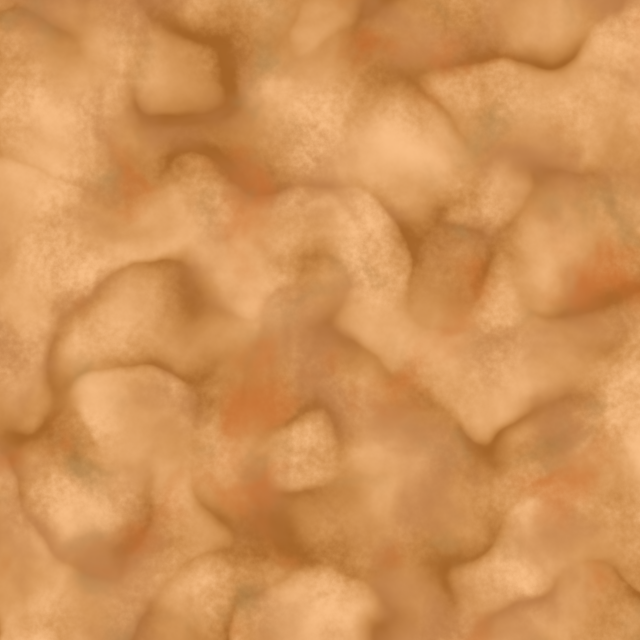
A three.js fragment shader for this texture:

```glsl
varying vec2 vUv;

// Palette
const vec3 UMBER = vec3(0.645, 0.395, 0.160);
const vec3 OCHRE = vec3(0.800, 0.555, 0.310);
const vec3 CREAM = vec3(0.975, 0.750, 0.530);
const vec3 RUST = vec3(0.790, 0.420, 0.180);
const vec3 ROSE = vec3(0.745, 0.500, 0.315);
const vec3 SAGE = vec3(0.670, 0.530, 0.330);

// Shapes
const float CELL_SCALE = 5.0;
const float CELL_DETAIL = 0.36;
const float WARP_SCALE = 7.0;
const float WARP_AMOUNT = 0.04;
const float RIPPLE_SCALE = 30.0;
const float RIPPLE_AMOUNT = 0.005;
const float SHARP_SIDE = 0.075;
const float SOFT_SIDE = 0.22;
const float VEIN_ROUNDING = 0.03;
const float VEIN_DEPTH = 0.70;

// Surface
const float PLATEAU_TONE = 0.75;
const float CLOUD_SCALE = 4.8;
const float CLOUD_AMOUNT = 0.72;
const float MOTTLE_SCALE = 20.0;
const float MOTTLE_AMOUNT = 0.27;
const float GRAIN_SCALE = 85.0;
const float GRAIN_AMOUNT = 0.22;
const float TINT_SCALE = 6.0;

float hash(vec2 p) {
  return fract(sin(dot(p, vec2(127.1, 311.7))) * 43758.5453);
}

vec2 gradient(vec2 cell) {
  float angle = 6.28318 * hash(cell);
  return vec2(cos(angle), sin(angle));
}

// Gradient noise, about -0.7 to 0.7
float noise(vec2 p) {
  vec2 i = floor(p);
  vec2 f = p - i;
  vec2 u = f * f * f * (f * (f * 6.0 - 15.0) + 10.0);
  vec2 e = vec2(1.0, 0.0);
  float low = mix(dot(gradient(i), f), dot(gradient(i + e.xy), f - e.xy), u.x);
  float high = mix(dot(gradient(i + e.yx), f - e.yx), dot(gradient(i + e.xx), f - e.xx), u.x);
  return mix(low, high, u.y);
}

vec2 noisePair(vec2 p) {
  return vec2(noise(p + 3.7), noise(p + 41.2));
}

float fbm(vec2 p) {
  float sum = 0.0;
  float amplitude = 0.6;
  for (int octave = 0; octave < 4; octave++) {
    sum += amplitude * noise(p);
    p = mat2(1.6, 1.2, -1.2, 1.6) * p + 17.3;
    amplitude *= 0.5;
  }
  return sum;
}

// Dark contour, crisp on one side and fading slowly on the other
float vein(float field) {
  float width = mix(SOFT_SIDE, SHARP_SIDE, smoothstep(-0.05, 0.05, field));
  float distanceToLine = sqrt(field * field + VEIN_ROUNDING * VEIN_ROUNDING);
  return exp((VEIN_ROUNDING - distanceToLine) / width);
}

void main() {
  // Bent coordinates for rounded, irregular cells
  vec2 p = vUv + WARP_AMOUNT * noisePair(vUv * WARP_SCALE);
  p += RIPPLE_AMOUNT * noisePair(vUv * RIPPLE_SCALE);

  // Broken veins around pale plateaus
  float field = noise(p * CELL_SCALE + 11.4) + CELL_DETAIL * noise(p * CELL_SCALE * 2.2 + 5.1);
  float strength = smoothstep(-0.35, 0.3, noise(p * 5.3 + 63.8));
  float shade = vein(field) * mix(0.2, 1.0, strength);

  // Clouds, blotches and patchy grain
  float cloud = fbm(p * CLOUD_SCALE + 27.9);
  float patchiness = smoothstep(-0.25, 0.35, noise(vUv * 8.0 + 81.6));
  float mottle = fbm(p * MOTTLE_SCALE + 9.2) * mix(0.35, 1.0, patchiness);
  float grain = fbm(vUv * GRAIN_SCALE + 52.4) * mix(0.2, 1.0, patchiness);

  float tone = PLATEAU_TONE - VEIN_DEPTH * shade + CLOUD_AMOUNT * cloud;
  tone += MOTTLE_AMOUNT * mottle + GRAIN_AMOUNT * grain;
  tone = clamp(tone, 0.0, 1.1);

  vec3 color = mix(UMBER, OCHRE, smoothstep(-0.05, 0.6, tone));
  color = mix(color, CREAM, smoothstep(0.42, 1.1, tone));

  // Rusty, rosy and greenish stains, strongest off the plateaus
  float shadow = 1.0 - smoothstep(0.4, 1.0, tone);
  float rust = smoothstep(0.08, 0.45, fbm(p * TINT_SCALE + 33.1));
  float rose = smoothstep(-0.1, 0.3, fbm(p * TINT_SCALE + 74.5));
  float sage = smoothstep(0.1, 0.45, fbm(p * TINT_SCALE * 1.3 + 96.3));
  color = mix(color, ROSE, 0.6 * rose * shadow);
  color = mix(color, RUST, 0.6 * rust * mix(0.25, 1.0, shadow));
  color = mix(color, SAGE, 0.5 * sage * shadow);

  gl_FragColor = vec4(color, 1.0);
}
```
